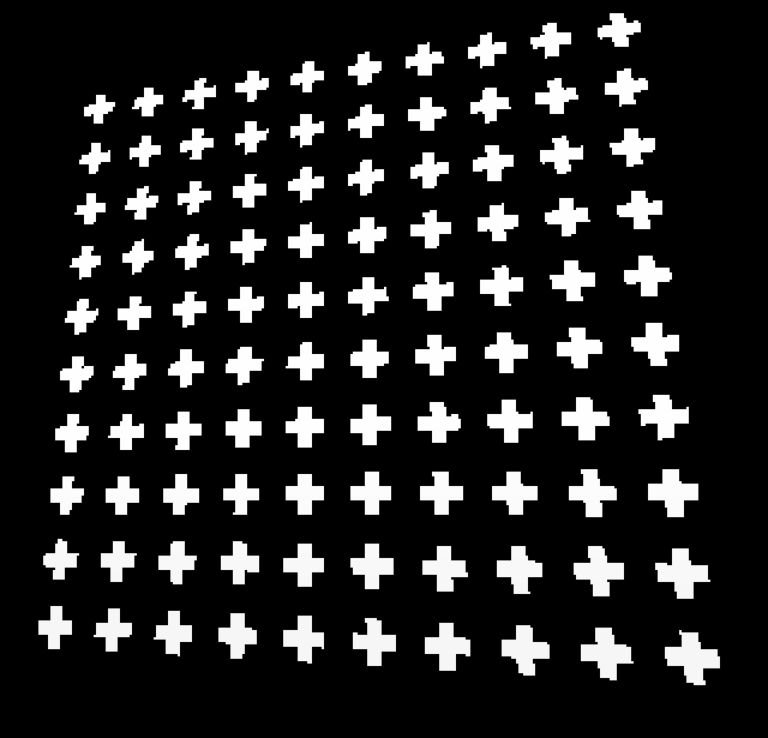
Give the GLSL for this pattern, as a WebGL 1 fragment shader.

```glsl
precision highp float;
// A ten by ten grid of white plus signs on black, lying on a tilted plane.
// An inverse perspective map of four corner centres gives the grid position;
// coarse samples, softly blended, give the arms their small stepped edges.

uniform vec2 u_resolution;

#define GRID_COUNT 10.0
#define ARM_LENGTH 0.302
#define ARM_HALF_WIDTH 0.105
#define STEPS_ACROSS 320.0
#define EDGE_SOFTNESS 0.30
#define TOP_WHITE 0.996
#define BOTTOM_WHITE 0.965
#define BOTTOM_LEFT vec2(0.0716, 0.1500)
#define BOTTOM_RIGHT vec2(0.9014, 0.1090)
#define TOP_RIGHT vec2(0.8062, 0.9595)
#define TOP_LEFT vec2(0.1293, 0.8522)

float cross2(vec2 a, vec2 b) {
  return a.x * b.y - a.y * b.x;
}

// Maps a canvas point to the plane, with the corner centres at 0 and 1.
vec2 canvasToPlane(vec2 point) {
  vec2 skew = BOTTOM_LEFT - BOTTOM_RIGHT + TOP_RIGHT - TOP_LEFT;
  vec2 rightSide = BOTTOM_RIGHT - TOP_RIGHT;
  vec2 topSide = TOP_LEFT - TOP_RIGHT;
  float area = cross2(rightSide, topSide);
  float g = cross2(skew, topSide) / area;
  float h = cross2(rightSide, skew) / area;

  // Columns of the plane-to-canvas matrix; cross products invert it.
  vec3 acrossAxis = vec3(BOTTOM_RIGHT * (1.0 + g) - BOTTOM_LEFT, g);
  vec3 upAxis = vec3(TOP_LEFT * (1.0 + h) - BOTTOM_LEFT, h);
  vec3 origin = vec3(BOTTOM_LEFT, 1.0);
  vec3 ray = vec3(point, 1.0);
  vec2 plane = vec2(dot(cross(upAxis, origin), ray),
                    dot(cross(origin, acrossAxis), ray));
  return plane / dot(cross(acrossAxis, upAxis), ray);
}

float plusDistance(vec2 p) {
  vec2 a = abs(p);
  return max(min(a.x, a.y) - ARM_HALF_WIDTH, max(a.x, a.y) - ARM_LENGTH);
}

// Brightness of the grid at the centre of one coarse sample.
float gridSample(vec2 index, vec2 sampleCount) {
  vec2 plane = canvasToPlane((index + 0.5) / sampleCount);
  vec2 grid = plane * (GRID_COUNT - 1.0) + 0.5;
  vec2 inside = step(vec2(0.0), grid) * step(grid, vec2(GRID_COUNT));
  float plus = step(plusDistance(fract(grid) - 0.5), 0.0);
  float white = mix(BOTTOM_WHITE, TOP_WHITE, smoothstep(0.0, 0.35, plane.y));
  return plus * inside.x * inside.y * white;
}

void main() {
  vec2 sampleCount = STEPS_ACROSS * u_resolution / u_resolution.x;
  vec2 position = gl_FragCoord.xy / u_resolution * sampleCount - 0.5;
  vec2 index = floor(position);
  vec2 blend = smoothstep(0.5 - EDGE_SOFTNESS, 0.5 + EDGE_SOFTNESS,
                          fract(position));

  // Blend the four surrounding samples.
  float lower = mix(gridSample(index, sampleCount),
                    gridSample(index + vec2(1.0, 0.0), sampleCount), blend.x);
  float upper = mix(gridSample(index + vec2(0.0, 1.0), sampleCount),
                    gridSample(index + vec2(1.0, 1.0), sampleCount), blend.x);
  gl_FragColor = vec4(vec3(mix(lower, upper, blend.y)), 1.0);
}
```
